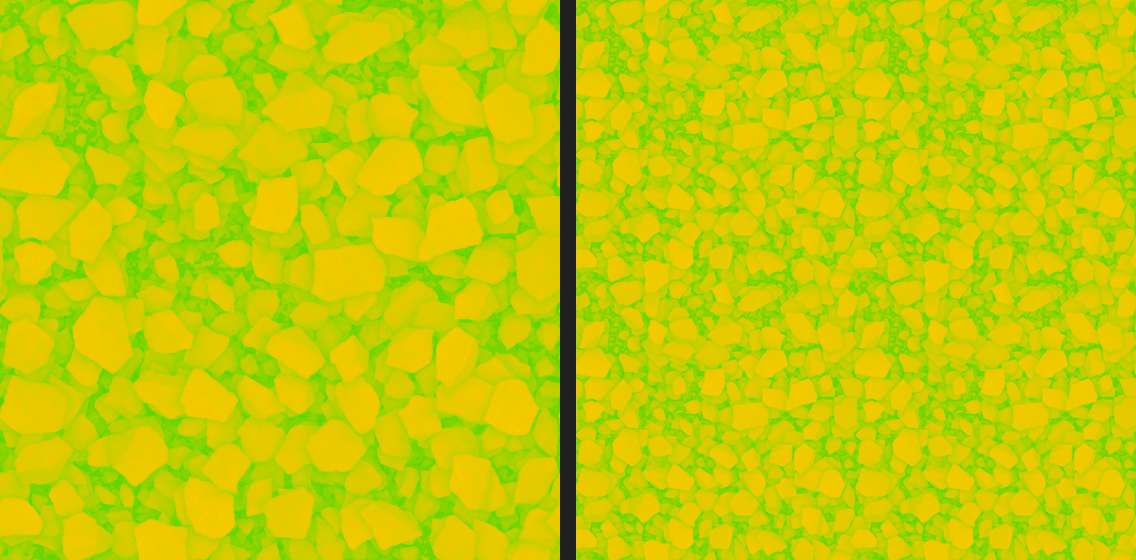
Left: one tile. Right: repeated 2 by 2.
This texture is drawn by a three.js fragment shader. Its source:

```glsl
// Bed of crushed stone in yellow over green, mossy gaps. Five wrapped jittered
// grids of rough convex polygons are painted from small and deep to large and
// high; every stone throws a soft green occlusion halo on what lies below it.

#define SIDES 6
#define JITTER 0.64
#define EDGE_BLUR 0.0014
#define HALO_WIDTH 0.0095
#define HALO_DEPTH 0.31
#define ROUGHNESS 0.008
#define GRAIN 0.11
#define PATCH_CELLS 8.0
#define DARKEST 0.36
#define GREEN_LOW 0.83
#define GREEN_HIGH 0.80

varying vec2 vUv;

float hash(vec2 p) {
  vec3 q = fract(p.xyx * 0.1031);
  q += dot(q, q.yzx + 33.33);
  return fract((q.x + q.y) * q.z);
}

// Value noise that wraps after n cells
float noise(vec2 uv, float n) {
  vec2 p = uv * n;
  vec2 i = floor(p);
  vec2 f = fract(p);
  f = f * f * (3.0 - 2.0 * f);
  vec2 a = mod(i, n);
  vec2 b = mod(i + 1.0, n);
  return mix(mix(hash(a + n), hash(vec2(b.x, a.y) + n), f.x),
             mix(hash(vec2(a.x, b.y) + n), hash(b + n), f.x), f.y);
}

float smoothMax(float a, float b, float k) {
  float h = max(k - abs(a - b), 0.0) / k;
  return max(a, b) + 0.25 * h * h * k;
}

// Signed distance to an irregular convex polygon
float stoneDistance(vec2 p, float radius, vec2 seed) {
  float spin = 6.2832 * hash(seed + 3.7);
  float d = -1.0;
  for (int k = 0; k < SIDES; k++) {
    vec2 s = seed + 11.3 * float(k + 1);
    float a = spin + 6.2832 * (float(k) + 0.7 * hash(s)) / float(SIDES);
    float reach = radius * mix(0.66, 1.12, hash(s + 5.1));
    d = smoothMax(d, dot(p, vec2(cos(a), sin(a))) - reach, 0.05);
  }
  return d;
}

// Paints one grid of stones over the tone below
float paintStones(float below, vec2 uv, float n, float share, float size, float tone) {
  vec2 p = uv * n;
  vec2 cell = floor(p);
  float result = below;
  for (int y = -1; y <= 1; y++) {
    for (int x = -1; x <= 1; x++) {
      vec2 i = cell + vec2(float(x), float(y));
      vec2 id = mod(i, n);
      vec2 seed = id + n * 1.37;
      float moss = smoothstep(0.68, 0.88, noise((id + 0.5) / n, PATCH_CELLS));
      if (hash(seed + 8.2) > share - 0.6 * moss) continue;

      // Position, direction and elongation of this stone
      vec2 offset = vec2(hash(seed + 1.1), hash(seed + 2.3)) - 0.5;
      vec2 q = p - i - 0.5 - JITTER * offset;
      float turn = 6.2832 * hash(seed + 7.6);
      vec2 axis = vec2(cos(turn), sin(turn));
      float stretch = mix(1.0, 1.25, hash(seed + 4.9));
      q = vec2(dot(q, axis) / stretch, (q.y * axis.x - q.x * axis.y) * stretch);
      float radius = size * mix(0.76, 1.15, hash(seed + 6.4));
      float d = stoneDistance(q, radius, seed) / n;

      // Flat top, one darker facet beyond a crease, soft rim
      float slope = q.y / radius;
      float crease = mix(0.2, 1.2, hash(seed + 9.5));
      float top = tone - 0.06 * hash(seed + 10.8) - 0.02 * slope;
      top -= 0.07 * smoothstep(0.0, 0.15, slope - crease);
      top -= 0.05 * smoothstep(-0.006, 0.0, d);

      float halo = HALO_DEPTH * exp(-max(d, 0.0) / HALO_WIDTH);
      float cover = 1.0 - smoothstep(-EDGE_BLUR, EDGE_BLUR, d);
      result = mix(mix(result, DARKEST, halo), top, cover);
    }
  }
  return result;
}

void main() {
  // Rough outlines from wrapped displacement
  vec2 coarse = vec2(noise(vUv, 36.0), noise(vUv, 37.0)) - 0.5;
  vec2 fine = vec2(noise(vUv, 110.0), noise(vUv, 113.0)) - 0.5;
  vec2 uv = vUv + ROUGHNESS * (coarse + 0.4 * fine);

  // Mossy crumbs at the bottom
  float crumbs = 0.6 * noise(uv, 96.0) + 0.4 * noise(uv, 170.0);
  float tone = 0.52 + 0.32 * smoothstep(0.44, 0.56, crumbs);

  // Stones from deep to high
  tone = paintStones(tone, uv, 37.0, 0.85, 0.47, 0.86);
  tone = paintStones(tone, uv, 24.0, 0.88, 0.49, 0.89);
  tone = paintStones(tone, uv, 16.0, 0.86, 0.49, 0.91);
  tone = paintStones(tone, uv, 12.0, 0.78, 0.48, 0.935);
  tone = paintStones(tone, uv, 9.0, 0.74, 0.46, 0.95);

  // Surface mottling and fine grain
  float grain = 0.4 * noise(vUv, 200.0) + 0.6 * noise(vUv, 401.0) - 0.5;
  tone += GRAIN * grain + 0.04 * (noise(vUv, 60.0) - 0.5);
  float red = clamp(tone, DARKEST, 0.95);
  float green = mix(GREEN_LOW, GREEN_HIGH, smoothstep(0.5, 0.92, red));
  green -= 0.10 * max(grain, 0.0) * smoothstep(0.8, 0.92, red);
  gl_FragColor = vec4(red, green, 0.0, 1.0);
}
```
